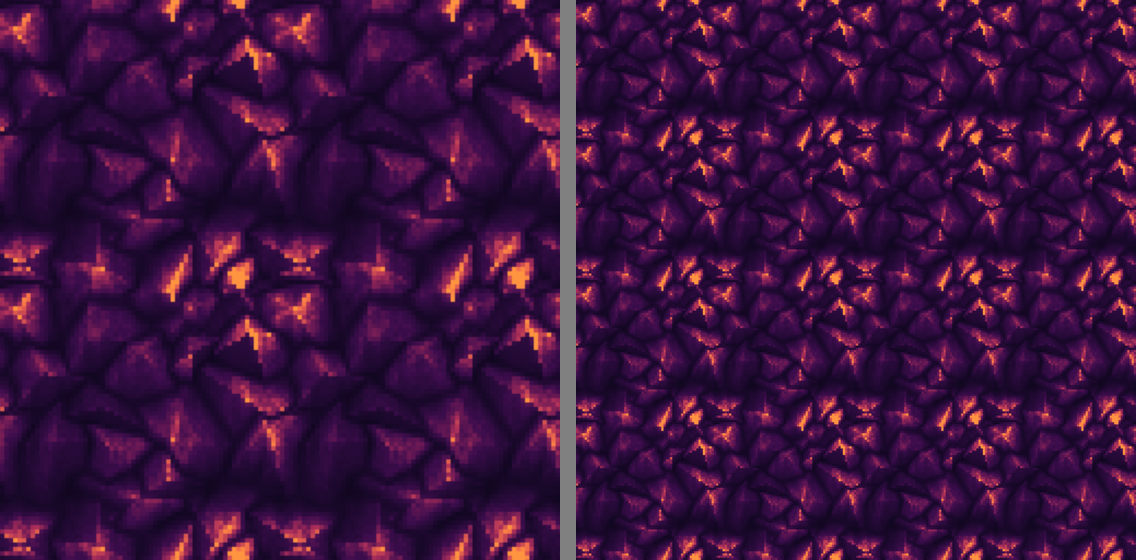
Left, the tile; right, the same tile 2 across and 2 down.
Reproduce this texture procedurally as a WebGL 1 fragment shader.

```glsl
precision highp float;
uniform vec2 u_resolution;

float hash(vec2 p) {
  return fract(sin(dot(p, vec2(127.1, 311.7))) * 43758.5);
}

// Value noise that wraps after "period" lattice cells
float wrappedNoise(vec2 p, vec2 period) {
  vec2 i = floor(p), f = fract(p);
  f = f * f * (3.0 - 2.0 * f);
  vec2 a = mod(i, period), b = mod(i + 1.0, period);
  return mix(mix(hash(a), hash(vec2(b.x, a.y)), f.x),
             mix(hash(vec2(a.x, b.y)), hash(b), f.x), f.y);
}

// Dark violet through magenta to glowing orange
vec3 emberRamp(float heat) {
  float t = clamp(heat, 0.0, 1.1) * 5.0;
  vec3 c = mix(vec3(0.06, 0.025, 0.12), vec3(0.15, 0.04, 0.22), clamp(t, 0.0, 1.0));
  c = mix(c, vec3(0.24, 0.05, 0.30), clamp(t - 1.0, 0.0, 1.0));
  c = mix(c, vec3(0.42, 0.10, 0.33), clamp(t - 2.0, 0.0, 1.0));
  c = mix(c, vec3(0.69, 0.19, 0.35), clamp(t - 3.0, 0.0, 1.0));
  c = mix(c, vec3(0.96, 0.45, 0.29), clamp(t - 4.0, 0.0, 1.0));
  return mix(c, vec3(1.0, 0.58, 0.25), clamp(2.0 * t - 10.0, 0.0, 1.0));
}

// Pyramid with three or four facets: height, facet light, ridge closeness
vec3 crystal(vec2 d, vec2 id) {
  float sides = hash(id + 3.7) < 0.5 ? 3.0 : 4.0;
  float turn = 6.2832 * hash(id + 8.3);
  float slope = -9.0, nextSlope = -9.0, light = 0.0;
  for (int k = 0; k < 4; k++) {
    if (float(k) >= sides) break;
    vec2 key = id + 11.3 * float(k + 1);
    float angle = turn + 6.2832 * (float(k) + 0.4 * hash(key) - 0.2) / sides;
    vec2 normal = vec2(cos(angle), sin(angle));
    float s = dot(d, normal) / mix(0.08, 0.22, hash(key + 5.1));
    if (s > slope) {
      nextSlope = slope;
      slope = s;
      light = 0.35 + 0.9 * hash(key + 2.9) + 0.15 * dot(normal, vec2(0.6, 0.8));
    } else {
      nextSlope = max(nextSlope, s);
    }
  }
  float peak = 0.85 + 0.2 * hash(id + 6.1);
  return vec3(peak - slope, light, 1.0 - smoothstep(0.0, 0.12, slope - nextSlope));
}

vec3 texelColor(vec2 texel) {
  vec2 t = mod(texel, 64.0);
  vec2 p = (t + 0.5) / 64.0;
  vec2 grid = vec2(5.0, 4.0);
  vec2 home = floor(p * grid);

  // The tallest crystal wins; the runner-up locates the crease
  vec3 top = vec3(-9.0, 0.0, 0.0);
  float second = -9.0, glow = 0.0;
  for (int y = -2; y <= 2; y++) {
    for (int x = -2; x <= 2; x++) {
      vec2 cell = home + vec2(float(x), float(y));
      vec2 id = mod(cell, grid);
      vec2 jitter = vec2(hash(id + 0.9), hash(id + 14.6));
      vec3 c = crystal(p - (cell + jitter) / grid, id);
      if (c.x > top.x) {
        second = top.x;
        top = c;
        glow = 0.7 + 0.5 * hash(id + 21.4);
      } else {
        second = max(second, c.x);
      }
    }
  }

  // Light on the facets, glowing ridges and shaded creases
  float height = max(top.x, 0.0);
  float heat = 0.74 * height * glow * (top.y + 0.22 * top.z * height);
  heat += 0.1 * top.y;
  heat *= 0.25 + 0.75 * smoothstep(0.0, 0.32, top.x - second);

  // Broad glow, one swell per tile
  vec2 swell = cos(6.2832 * (p - vec2(0.85, 0.1)));
  heat *= 1.0 + 0.16 * swell.x + 0.16 * swell.y;

  // Mineral streaks, blotches and grain
  heat *= 0.65 + 0.7 * wrappedNoise(p * vec2(32.0, 14.0), vec2(32.0, 14.0));
  heat *= 0.84 + 0.32 * hash(t + 0.3);
  heat += 0.1 * wrappedNoise(p * 12.0, vec2(12.0)) - 0.02;
  return emberRamp(heat);
}

void main() {
  // Two tiles of 64 texels each way, with softened texel borders
  vec2 q = gl_FragCoord.xy / u_resolution * 128.0 - 0.5;
  vec2 i = floor(q);
  vec2 f = smoothstep(0.25, 0.75, fract(q));
  vec3 lower = mix(texelColor(i), texelColor(i + vec2(1.0, 0.0)), f.x);
  vec3 upper = mix(texelColor(i + vec2(0.0, 1.0)), texelColor(i + 1.0), f.x);
  gl_FragColor = vec4(mix(lower, upper, f.y), 1.0);
}
```
